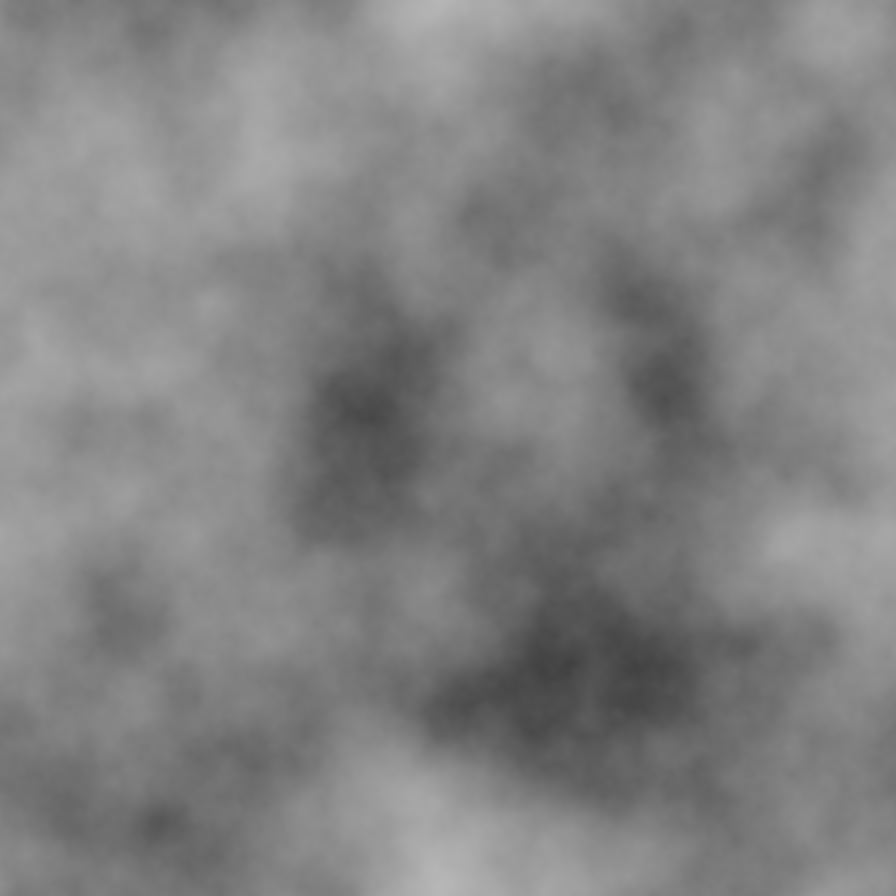
Reproduce this texture procedurally as a WebGL 1 fragment shader.

```glsl
precision highp float;

uniform vec2 u_resolution;

#define MEAN_GRAY 0.509
#define CONTRAST 0.078
#define SHADOW_SKEW 0.005
#define CLOUD_ROLLOFF 2.5
#define DETAIL_GAIN 0.31
#define DETAIL_OCTAVES 4.2
#define SEED 4.7

const float TAU = 6.283185;
const float GOLDEN_ANGLE = 2.39996;
const int COARSE_LIMIT = 5;
const int DETAIL_WAVES = 64;

float hash(vec2 p) {
    return fract(sin(dot(p, vec2(12.9898, 78.233)) + SEED) * 43758.5);
}

// A plane wave with whole cycles per canvas, so it wraps on both axes.
// Returns its height and its mean power.
vec2 wave(vec2 uv, vec2 cycles, float amplitude) {
    float turn = fract(dot(uv, cycles) + hash(cycles));
    return vec2(amplitude * sin(TAU * turn), 0.5 * amplitude * amplitude);
}

// Every low frequency once: the broad soft clouds.
vec2 broadClouds(vec2 uv) {
    vec2 sum = vec2(0.0);
    for (int x = 0; x <= COARSE_LIMIT; x++) {
        for (int y = -COARSE_LIMIT; y <= COARSE_LIMIT; y++) {
            vec2 cycles = vec2(float(x), float(y));
            float r2 = dot(cycles, cycles);
            bool mirrored = x == 0 && y <= 0;
            if (!mirrored && r2 < 30.0) {
                sum += wave(uv, cycles, 1.0 / (r2 + CLOUD_ROLLOFF));
            }
        }
    }
    return sum;
}

// Scattered high frequencies, fading with scale: the faint mottling.
vec2 fineMottling(vec2 uv) {
    vec2 sum = vec2(0.0);
    for (int i = 0; i < DETAIL_WAVES; i++) {
        float n = float(i);
        float octave = DETAIL_OCTAVES * n / float(DETAIL_WAVES);
        float radius = (float(COARSE_LIMIT) + 0.5) * exp2(octave);
        float angle = GOLDEN_ANGLE * n;
        vec2 cycles = floor(radius * vec2(cos(angle), sin(angle)) + 0.5);
        sum += wave(uv, cycles, DETAIL_GAIN / radius);
    }
    return sum;
}

void main() {
    vec2 uv = gl_FragCoord.xy / u_resolution;

    // Scale the summed waves to unit variance.
    vec2 field = broadClouds(uv) + fineMottling(uv);
    float cloud = field.x / sqrt(field.y);

    // Deepen the shadows and compress the highlights slightly.
    float gray = MEAN_GRAY + CONTRAST * cloud - SHADOW_SKEW * (cloud * cloud - 1.0);
    gl_FragColor = vec4(vec3(clamp(gray, 0.0, 1.0)), 1.0);
}
```
